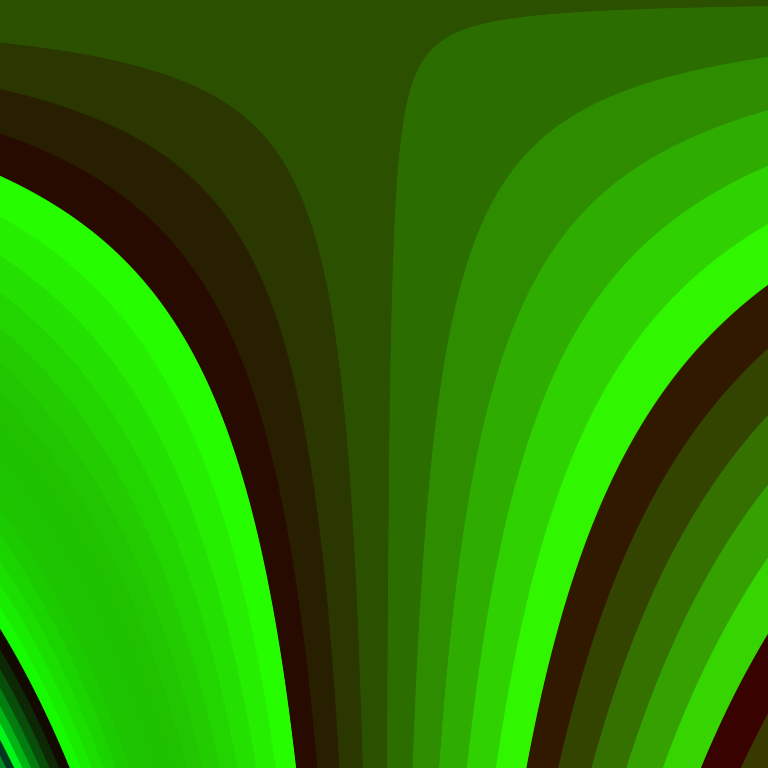
Write a Shadertoy shader that draws this background.

```glsl
// Stepped green bands bounded by hyperbolas around a vertical axis.
// The product of the offset from the axis and the depth below the top is put
// on a log scale, cut into steps, and coloured by a wrapping quadratic ramp.

#define AXIS_X 0.5         // vertical asymptote of the hyperbolas
#define LOG_OFFSET 0.715   // keeps the logarithm positive
#define LOG_SCALE 0.719    // product scale at band zero
#define BAND_STEP 0.045    // log width of one band
#define GREEN_WRAP 1.03    // green value at which the ramp restarts
#define CORNER_BAND -19.0  // below this band the ramp steepens

// Flat colour of one band
vec3 bandColor(float band) {
    float corner = max(CORNER_BAND - band, 0.0);
    float ramp = 0.427 + band * (0.116 + 0.0048 * band);
    ramp += 0.012 * corner * corner;

    float red = 0.172 + 0.0044 * band - 0.015 * corner;
    float green = mod(ramp, GREEN_WRAP);
    float blue = 0.02 * max(corner - 1.0, 0.0);
    return clamp(vec3(red, green, blue), 0.0, 1.0);
}

void mainImage(out vec4 fragColor, in vec2 fragCoord) {
    vec2 uv = fragCoord / iResolution.xy;

    // Hyperbolic field on a logarithmic band scale
    float field = (uv.x - AXIS_X) * (1.0 - uv.y);
    float level = log((field + LOG_OFFSET) / LOG_SCALE) / BAND_STEP;

    // Nearest band edge, smoothed over about one pixel
    float edge = floor(level + 0.5);
    float halfWidth = max(0.5 * fwidth(level), 1e-5);
    float upper = smoothstep(-halfWidth, halfWidth, level - edge);

    vec3 color = mix(bandColor(edge - 1.0), bandColor(edge), upper);
    fragColor = vec4(color, 1.0);
}
```
